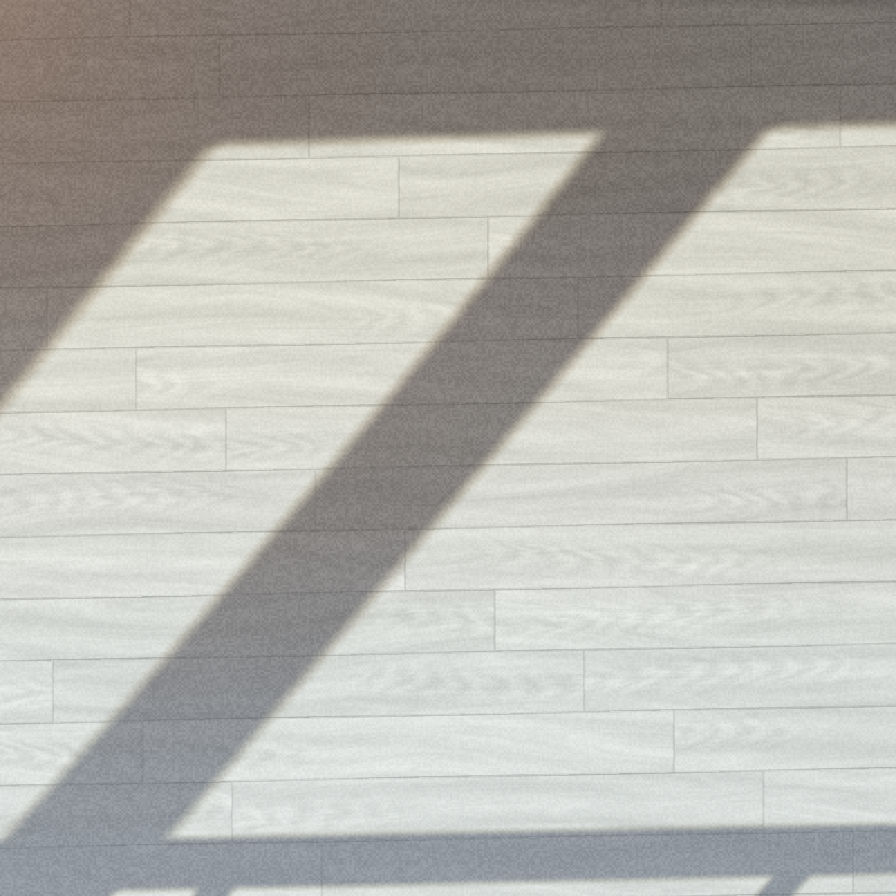
A Shadertoy shader for this texture:

```glsl
// Pale wooden floor crossed by slanted window light and soft shadow bars.
// Planks come from a sheared repeat with stepped joints, wood grain from
// warped layered sines, and the light from products of soft half-planes.

const float PLANK_HEIGHT = 0.0694;
const float PLANK_LENGTH = 0.593;
const float PLANK_TILT = 0.02;

float hash(vec2 p) {
    vec3 q = fract(vec3(p.xyx) * 0.1031);
    q += dot(q, q.yzx + 33.33);
    return fract((q.x + q.y) * q.z);
}

float softStep(float dist, float blur) {
    return smoothstep(-blur, blur, dist);
}

float lineMask(float dist, float width, float pixel) {
    return 1.0 - smoothstep(width, width + max(pixel, width), abs(dist));
}

// Layered sines, each octave bent by the one before
float layeredSines(vec2 p) {
    float sum = 0.0, amp = 0.5;
    for (int i = 0; i < 6; i++) {
        p += 0.7 * sin(p.yx * vec2(0.6, 1.1) + float(i) * 1.7);
        sum += amp * sin(p.y + 1.2 * sin(p.x));
        p = mat2(0.95, 0.31, -0.31, 0.95) * p * 1.6;
        amp *= 0.72;
    }
    return sum;
}

// Chevron growth rings along the middle of a plank
float cathedral(vec2 p, float seed) {
    float v = p.y + 0.13 * sin(p.x * 9.0 + seed * 20.0);
    float warp = 1.6 * layeredSines(vec2(p.x * 14.0, v * 5.0) + seed * 31.0);
    float rings = sin(p.x * 170.0 + 24.0 * sqrt(v * v + 0.006) + warp * 2.0);
    float patchMask = smoothstep(-0.1, 0.7, sin(p.x * 8.0 + seed * 43.0));
    return rings * patchMask * exp(-v * v * 18.0);
}

// x: grain brightness, y: seam darkness, z: tone of the single plank
vec3 planks(vec2 uv, float pixel) {
    float across = (uv.y - PLANK_TILT * uv.x - 0.2617) / PLANK_HEIGHT;
    float row = floor(across);
    float v = across - row - 0.5;
    float along = (uv.x - 0.552 + 0.1 * row) / PLANK_LENGTH;
    float seed = hash(vec2(row + 40.0, floor(along) + 17.0));

    float slant = (seed - 0.5) * 0.12;
    vec2 stretched = vec2(uv.x * 11.0, (uv.y + slant * uv.x) * 130.0);
    float grain = 0.7 * layeredSines(stretched + seed * 57.0);
    grain += 0.55 * cathedral(vec2(uv.x, v), seed);

    float rowGap = (0.5 - abs(v)) * PLANK_HEIGHT;
    float endGap = (0.5 - abs(fract(along) - 0.5)) * PLANK_LENGTH;
    float fade = 0.65 + 0.35 * sin(uv.x * 13.0 + row * 2.4);
    float seam = max(lineMask(rowGap, 0.0008, pixel) * fade,
                     0.5 * lineMask(endGap, 0.0007, pixel));
    return vec3(grain, seam, seed - 0.5);
}

// Two tall panes of light and a thin strip under the sill
float windowLight(vec2 uv) {
    float x = uv.x, y = uv.y;
    float top = softStep(0.831 + 0.030 * x - y, 0.010);
    float sill = softStep(y - 0.0613 - 0.0197 * x, 0.006);

    float leftStart = softStep((x - 0.811 * (y - 0.545)) * 0.77, 0.014);
    float leftEnd = softStep((-0.0552 + 0.925 * y - 0.085 * y * y - x) * 0.76, 0.011);
    float rightStart = softStep((x - 0.134 - 0.846 * y) * 0.76, 0.011);
    float panes = (leftStart * leftEnd + rightStart) * top * sill;

    float strip = softStep(0.0024 + 0.0217 * x - y, 0.006);
    strip *= softStep(x - 0.125 - 0.85 * y, 0.008);
    strip *= softStep(abs(x - 0.236 - 0.5 * y) - 0.021, 0.007);
    strip *= softStep(abs(x - 0.864 - 0.85 * y) - 0.021, 0.007);
    return clamp(panes + strip, 0.0, 1.0);
}

// Cool near the bottom, brown above, warm in the upper left corner
vec3 shadowColor(vec2 uv) {
    vec3 cool = vec3(0.56, 0.59, 0.62);
    vec3 neutral = vec3(0.505, 0.495, 0.485);
    vec3 brown = vec3(0.465, 0.445, 0.425);
    vec3 col = mix(cool, neutral, smoothstep(0.02, 0.52, uv.y));
    col = mix(col, brown, smoothstep(0.5, 0.88, uv.y));
    float corner = exp(-3.5 * length((uv - vec2(0.0, 1.0)) * vec2(1.0, 0.75)));
    col += vec3(0.10, 0.045, 0.02) * corner;
    return col - 0.04 * smoothstep(0.985, 1.0, uv.y) * smoothstep(0.4, 0.9, uv.x);
}

vec3 litColor(vec2 uv) {
    vec3 cool = vec3(0.855, 0.875, 0.865);
    vec3 cream = vec3(0.855, 0.85, 0.805);
    vec3 col = mix(cool, cream, smoothstep(0.1, 0.75, uv.y));
    return col - 0.02 * smoothstep(0.55, 1.0, uv.x);
}

void mainImage(out vec4 fragColor, in vec2 fragCoord) {
    vec2 uv = fragCoord / iResolution.xy;
    vec3 wood = planks(uv, 1.0 / iResolution.y);
    float light = windowLight(uv);

    vec3 col = mix(shadowColor(uv), litColor(uv), light);
    col += wood.x * mix(0.017, 0.042, light);
    col += wood.z * mix(0.015, 0.025, light);
    col -= wood.y * mix(0.055, 0.13, light);

    // Warm fringe in the penumbra, then fine speckle
    col += vec3(0.02, 0.01, -0.015) * 4.0 * light * (1.0 - light);
    float speckle = hash(floor(uv * 400.0)) - 0.5;
    col += speckle * mix(0.06, 0.035, light);
    fragColor = vec4(clamp(col, 0.0, 1.0), 1.0);
}
```
